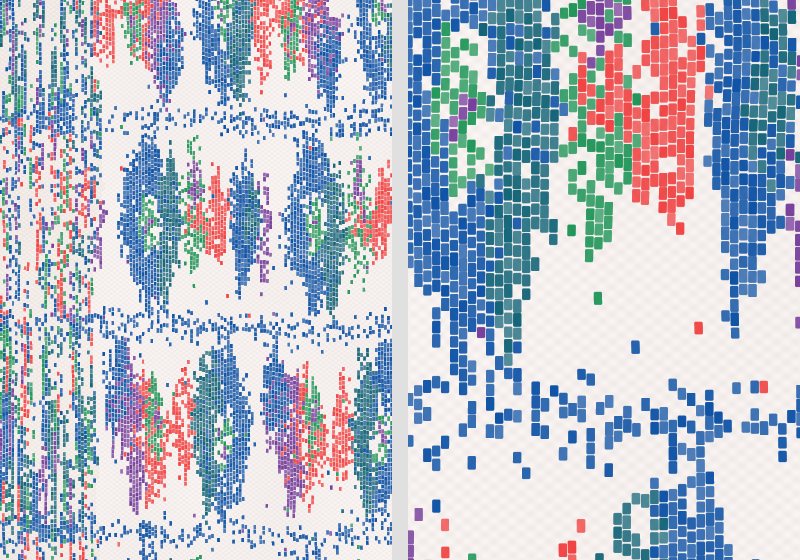
Left, the full canvas; right, a detail of the centre.
Give the GLSL for this texture, as a Shadertoy shader.

```glsl
// Ikat cloth: rows of feathered lens motifs, speckled bands and a streaked side border.

const vec3 CLOTH  = vec3(0.975, 0.955, 0.945);
const vec3 BLUE   = vec3(0.06, 0.33, 0.66);
const vec3 TEAL   = vec3(0.08, 0.40, 0.48);
const vec3 RED    = vec3(0.96, 0.27, 0.27);
const vec3 PURPLE = vec3(0.47, 0.25, 0.62);
const vec3 GREEN  = vec3(0.14, 0.60, 0.36);

const vec2 THREADS = vec2(185.0, 122.0);  // dashes per canvas height
const float ROW_PITCH = 0.37;
const float ROW_START = 0.047;

float hash(vec2 p) {
    vec3 q = fract(p.xyx * vec3(0.1031, 0.1030, 0.0973));
    q += dot(q, q.yzx + 33.33);
    return fract((q.x + q.y) * q.z);
}

float noise(vec2 p) {
    vec2 i = floor(p), f = fract(p);
    f = f * f * (3.0 - 2.0 * f);
    return mix(mix(hash(i), hash(i + vec2(1, 0)), f.x),
               mix(hash(i + vec2(0, 1)), hash(i + vec2(1, 1)), f.x), f.y);
}

// Soft pointed lens, repeated along x
float lens(vec2 q, float period, vec2 center, vec2 halfSize) {
    vec2 d = q - center;
    d.x -= period * floor(d.x / period + 0.5);
    d = abs(d) / halfSize;
    return smoothstep(1.15, 0.72, d.x + d.y * d.y);
}

// Dye one dash when its random value falls under the density
void dye(inout vec3 ink, vec3 color, float density, vec2 cell, float seed) {
    ink = mix(ink, color, step(hash(cell + seed * 17.0), density));
}

// Pale eye with green and purple flecks
void eye(inout vec3 ink, vec2 q, float period, vec2 cell) {
    dye(ink, CLOTH, lens(q, period, vec2(0.0), vec2(0.021, 0.060)) * 0.95, cell, 1.0);
    dye(ink, GREEN, lens(q, period, vec2(0.0, -0.005), vec2(0.018, 0.050)) * 0.65, cell, 2.0);
    dye(ink, PURPLE, lens(q, period, vec2(0.0), vec2(0.008, 0.018)) * 0.6, cell, 3.0);
}

// Row of wide ovals with narrow strips between
void ovalRow(inout vec3 ink, vec2 q, vec2 cell, float wear) {
    float P = 0.295;
    dye(ink, GREEN, lens(q, P, vec2(0.080, 0.015), vec2(0.027, 0.135)) * 0.62 * wear, cell, 4.0);
    dye(ink, PURPLE, lens(q, P, vec2(0.082, 0.060), vec2(0.013, 0.050)) * 0.7, cell, 5.0);
    dye(ink, RED, lens(q, P, vec2(0.121, 0.010), vec2(0.021, 0.095)) * 0.85 * wear, cell, 6.0);
    dye(ink, RED, lens(q, P, vec2(0.100, 0.000), vec2(0.045, 0.030)) * 0.55, cell, 7.0);
    dye(ink, PURPLE, lens(q, P, vec2(0.205, 0.005), vec2(0.015, 0.110)) * 0.6 * wear, cell, 8.0);
    dye(ink, BLUE, lens(q, P, vec2(0.171, 0.005), vec2(0.031, 0.125)) * 0.95, cell, 9.0);
    dye(ink, TEAL, lens(q, P, vec2(0.183, 0.005), vec2(0.015, 0.080)) * 0.7, cell, 10.0);
    dye(ink, BLUE, lens(q, P, vec2(0.0), vec2(0.056, 0.168)) * 0.96, cell, 11.0);
    dye(ink, TEAL, lens(q, P, vec2(0.033, -0.01), vec2(0.025, 0.150)) * 0.85, cell, 12.0);
    eye(ink, q, P, cell);
}

// Row of two-tone ovals with red and purple flames between
void flameRow(inout vec3 ink, vec2 q, vec2 cell, float wear) {
    float P = 0.283;
    dye(ink, RED, lens(q, P, vec2(0.145, -0.020), vec2(0.046, 0.125)) * 0.78 * wear, cell, 13.0);
    dye(ink, RED, lens(q, P, vec2(0.212, 0.005), vec2(0.020, 0.115)) * 0.8 * wear, cell, 14.0);
    dye(ink, GREEN, lens(q, P, vec2(0.160, 0.025), vec2(0.019, 0.080)) * 0.7, cell, 15.0);
    dye(ink, PURPLE, lens(q, P, vec2(0.162, 0.030), vec2(0.008, 0.030)) * 0.6, cell, 16.0);
    dye(ink, PURPLE, lens(q, P, vec2(0.128, -0.090), vec2(0.018, 0.070)) * 0.85, cell, 17.0);
    dye(ink, PURPLE, lens(q, P, vec2(0.106, 0.035), vec2(0.035, 0.105)) * 0.9 * wear, cell, 18.0);
    dye(ink, BLUE, lens(q, P, vec2(0.094, 0.075), vec2(0.026, 0.090)) * 0.8, cell, 19.0);
    dye(ink, BLUE, lens(q, P, vec2(0.0), vec2(0.054, 0.170)) * 0.96, cell, 20.0);
    dye(ink, TEAL, lens(q, P, vec2(-0.028, 0.005), vec2(0.028, 0.165)) * 0.85, cell, 21.0);
    eye(ink, q + vec2(0.0, 0.015), P, cell);
}

// Side border: long vertical runs of mixed dyes
void streaks(inout vec3 ink, vec2 p, vec2 cell, float lively) {
    float run = floor(p.y * 13.0 + hash(vec2(cell.x, 7.0)) * 9.0);
    float pick = hash(vec2(cell.x, run));
    float warm = mix(0.10, 0.32, lively);
    vec3 color = pick < warm ? RED : pick < warm + 0.09 ? PURPLE
               : pick < warm + 0.28 ? GREEN : pick < 0.70 ? TEAL : BLUE;
    float thread = noise(vec2(cell.x * 0.8, p.y * 9.0));
    float density = smoothstep(0.12, 0.62, thread) * mix(0.88, 0.66, lively);
    ink = CLOTH * vec3(0.98, 0.97, 0.96);
    dye(ink, color, density, cell, 22.0);
}

void mainImage(out vec4 fragColor, in vec2 fragCoord) {
    vec2 p = fragCoord / iResolution.y;
    float soft = 0.7 / iResolution.y;

    // Staggered woven dashes, slightly wavering
    vec2 g = (p + vec2(0.0025 * noise(p * 14.0), 0.0)) * THREADS;
    float stagger = hash(vec2(floor(g.x), 3.0));
    g.y += stagger;
    vec2 cell = floor(g);
    vec2 c = (cell + 0.5 - vec2(0.0, stagger)) / THREADS;

    // Feathered sampling point: each warp thread slips along its length
    float slip = (hash(vec2(cell.x, 5.0)) - 0.5) * 0.045 + (noise(vec2(cell.x * 0.3, 9.0)) - 0.5) * 0.04;
    float row = floor((c.y - ROW_START) / ROW_PITCH);
    vec2 q = vec2(c.x, c.y - ROW_START - (row + 0.5) * ROW_PITCH + slip);
    q.x += (hash(cell + 31.0) - 0.5) * 0.008;
    float wear = 0.65 + 0.6 * noise(c * vec2(70.0, 22.0));
    float lively = mod(row, 2.0);

    vec3 ink = CLOTH;
    if (lively > 0.5) ovalRow(ink, q - vec2(0.267, 0.0), cell, wear);
    else flameRow(ink, (q - vec2(0.400, 0.0)) * (row > 0.5 ? -1.0 : 1.0), cell, wear);

    if (c.x < 0.158 + 0.03 * noise(vec2(c.y * 18.0, 2.0))) streaks(ink, c, cell, lively);

    // Speckled bands between rows
    float wave = (noise(vec2(c.x * 14.0, row + 40.0)) - 0.5) * 0.025;
    float toBand = abs(mod(c.y - ROW_START + wave + 0.5 * ROW_PITCH, ROW_PITCH) - 0.5 * ROW_PITCH);
    float clump = 0.3 + 1.1 * noise(c * vec2(45.0, 60.0));
    dye(ink, BLUE, 0.52 * exp(-pow(toBand / 0.023, 2.0)) * clump, cell, 23.0);

    // Dash shape, dye strength and thread relief
    vec2 size = 0.5 / THREADS * vec2(0.94, 0.80 + 0.25 * hash(cell + 51.0));
    vec2 d = abs((fract(g) - 0.5) / THREADS) - size + 0.001;
    float dist = length(max(d, 0.0)) + min(max(d.x, d.y), 0.0) - 0.001;
    float strength = 0.72 + 0.28 * hash(cell + 71.0);
    vec3 color = mix(CLOTH, ink, smoothstep(soft, -soft, dist) * strength);
    float relief = 0.5 + 0.5 * cos(6.2832 * p.y * 122.0) * cos(3.1416 * g.x);
    color *= 0.965 + 0.04 * relief + 0.02 * (noise(p * 8.0) - 0.5);
    fragColor = vec4(color, 1.0);
}
```
